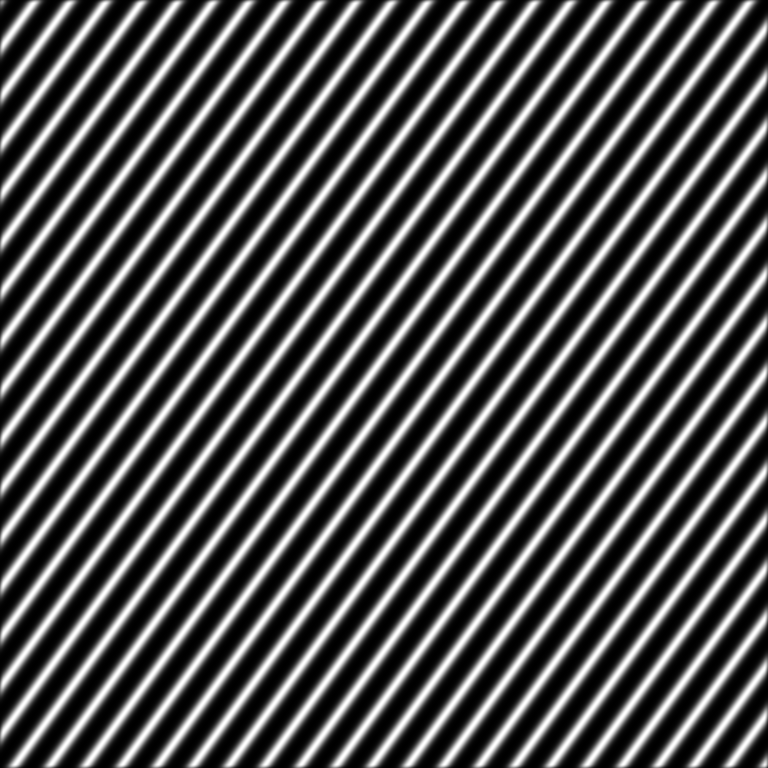
Write a three.js fragment shader that draws this pattern.

```glsl
// Soft white diagonal stripes on black, rising from lower left to upper right.
// A linear phase counts the stripes from the upper left corner; each has a
// Gaussian cross-section, and the light falls off at the canvas border.

#define STRIPES_ACROSS 21.48   // stripes met along the top edge
#define STRIPES_DOWN 15.64     // stripes met along the left edge
#define STRIPE_SIGMA 0.13      // softness, as a share of the stripe period
#define BORDER_SOFTNESS 0.005  // half width of the border falloff
#define GROUND_COLOR vec3(0.0)
#define STRIPE_COLOR vec3(1.0)

varying vec2 vUv;

// Brightness across a stripe, peaking at whole values of the phase
float stripeProfile(float phase) {
  float offset = (fract(phase + 0.5) - 0.5) / STRIPE_SIGMA;
  return exp(-0.5 * offset * offset);
}

// Half light on the border, full light just inside it
float borderFalloff(vec2 uv) {
  vec2 inset = min(uv, 1.0 - uv);
  vec2 light = smoothstep(-BORDER_SOFTNESS, BORDER_SOFTNESS, inset);
  return light.x * light.y;
}

void main() {
  float phase = dot(vec2(vUv.x, 1.0 - vUv.y), vec2(STRIPES_ACROSS, STRIPES_DOWN));
  float brightness = stripeProfile(phase) * borderFalloff(vUv);
  gl_FragColor = vec4(mix(GROUND_COLOR, STRIPE_COLOR, brightness), 1.0);
}
```
